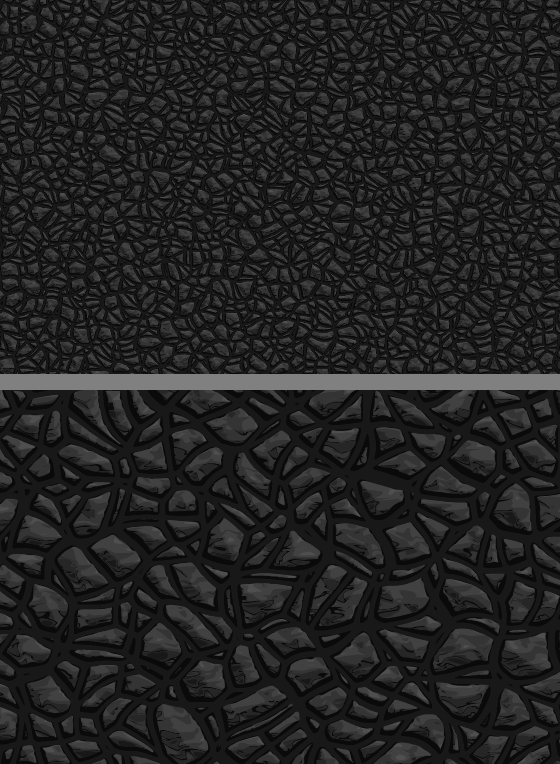
Top: the whole. Bottom: its middle third, enlarged.
Write a Shadertoy shader that draws this texture.

```glsl
// Black embossed leather: a web of thin raised creases over lit, cracked hollows.
// Two wrapping Voronoi edge networks cross and fuse into ridges; hollows are
// shaded by edge direction and layered sines, then posterized to six greys.

#define COARSE_CELLS vec2(27.0, 20.0)
#define FINE_CELLS vec2(32.0, 24.0)
#define JITTER 0.88
#define FILLET 62.0
#define RIDGE_WIDTH 0.043
#define SHADOW_WIDTH 0.042
#define BEND 0.11
#define FLOOR_TONE 2.75
#define LIGHT_GAIN 0.8
#define GRAIN_GAIN 0.65
#define LIGHT_DIR normalize(vec2(0.35, 0.94))
#define SAMPLES 2

const float TAU = 6.2831853;

vec2 hash22(vec2 p) {
    vec3 q = fract(vec3(p.xyx) * vec3(0.1031, 0.1030, 0.0973));
    q += dot(q, q.yzx + 33.33);
    return fract((q.xx + q.yz) * q.zy);
}

// Jittered site of a cell, repeating after a whole number of cells
vec2 site(vec2 cell, vec2 period, float seed) {
    vec2 h = hash22(mod(cell, period) + seed);
    return cell + 0.5 + JITTER * (h - 0.5);
}

// Sum over cell edges: xy = weighted direction to the edge, z = weight
vec3 edgeWeights(vec2 p, vec2 period, float scale, float seed) {
    vec2 base = floor(p), nearCell = base, toNear = vec2(0.0);
    float best = 1e3;
    for (int j = -1; j <= 1; j++)
    for (int i = -1; i <= 1; i++) {
        vec2 cell = base + vec2(i, j);
        vec2 r = site(cell, period, seed) - p;
        float d = dot(r, r);
        if (d < best) { best = d; nearCell = cell; toNear = r; }
    }
    vec3 sum = vec3(0.0);
    for (int j = -2; j <= 2; j++)
    for (int i = -2; i <= 2; i++) {
        if (i == 0 && j == 0) continue;
        vec2 r = site(nearCell + vec2(i, j), period, seed) - p;
        vec2 n = normalize(r - toNear);
        float d = dot(0.5 * (r + toNear), n) / scale;
        sum += vec3(n, 1.0) * exp(-FILLET * d);
    }
    return sum;
}

// Layered sines with whole-number frequencies, so the grain wraps
float grain(vec2 uv) {
    float sum = 0.0, wave = 0.0;
    for (int i = 0; i < 4; i++) {
        float a = 0.6 + 2.4 * float(i);
        vec2 freq = floor(vec2(cos(a), sin(a)) * vec2(36.0, 56.0) * (1.0 + 0.2 * float(i)));
        wave = sin(TAU * dot(freq, uv) + 1.6 * wave + a);
        sum += 0.5 * wave;
    }
    return sum;
}

// Tone index: 0 is deepest shadow, 1 the ridge top, 5 the brightest glint
float leatherTone(vec2 uv) {
    // Gently bend the straight edges
    vec2 bent = uv + BEND / COARSE_CELLS * vec2(
        sin(TAU * (3.0 * uv.x + 8.0 * uv.y)) + 0.6 * sin(TAU * (11.0 * uv.y - 7.0 * uv.x)),
        sin(TAU * (11.0 * uv.x - 2.0 * uv.y)) + 0.6 * sin(TAU * (17.0 * uv.x + 5.0 * uv.y)));

    // Fuse both networks into one distance and facing
    vec3 w = edgeWeights(bent * COARSE_CELLS, COARSE_CELLS, 1.0, 3.0)
           + edgeWeights(bent * FINE_CELLS, FINE_CELLS, FINE_CELLS.x / COARSE_CELLS.x, 71.0);
    float weight = max(w.z, 1e-30);
    float dist = -log(weight) / FILLET;
    float facing = dot(w.xy / weight, LIGHT_DIR);
    float g = grain(uv);

    // Contact shadow: broad away from the light, almost gone towards it
    float outer = RIDGE_WIDTH + SHADOW_WIDTH * (1.0 - 0.95 * facing) + 0.012 * g;

    // Hollow with a bright rim under lit edges
    float rim = smoothstep(0.1, 0.7, facing) * exp(-max(dist - outer, 0.0) / 0.06);
    float tone = FLOOR_TONE + LIGHT_GAIN * facing + GRAIN_GAIN * g + 0.9 * rim;
    tone = clamp(tone, 1.0, 5.0);

    // Ragged cracks on the floor, away from the bright rims
    float crack = 1.0 - smoothstep(0.09, 0.17, abs(g + 0.2));
    tone = mix(tone, 0.0, crack * (1.0 - smoothstep(-0.1, 0.4, facing)));

    tone = mix(0.0, tone, smoothstep(outer - 0.008, outer + 0.008, dist));
    return mix(1.0, tone, smoothstep(RIDGE_WIDTH - 0.008, RIDGE_WIDTH + 0.008, dist));
}

// Soft posterization into six greys
float greyLevel(float tone) {
    float level = floor(tone) + smoothstep(0.4, 0.6, fract(tone));
    return 0.04 + 0.054 * level;
}

void mainImage(out vec4 fragColor, in vec2 fragCoord) {
    float grey = 0.0;
    for (int j = 0; j < SAMPLES; j++)
    for (int i = 0; i < SAMPLES; i++) {
        vec2 offset = 0.8 * ((vec2(i, j) + 0.5) / float(SAMPLES) - 0.5);
        grey += greyLevel(leatherTone((fragCoord + offset) / iResolution.xy));
    }
    fragColor = vec4(vec3(grey / float(SAMPLES * SAMPLES)), 1.0);
}
```
